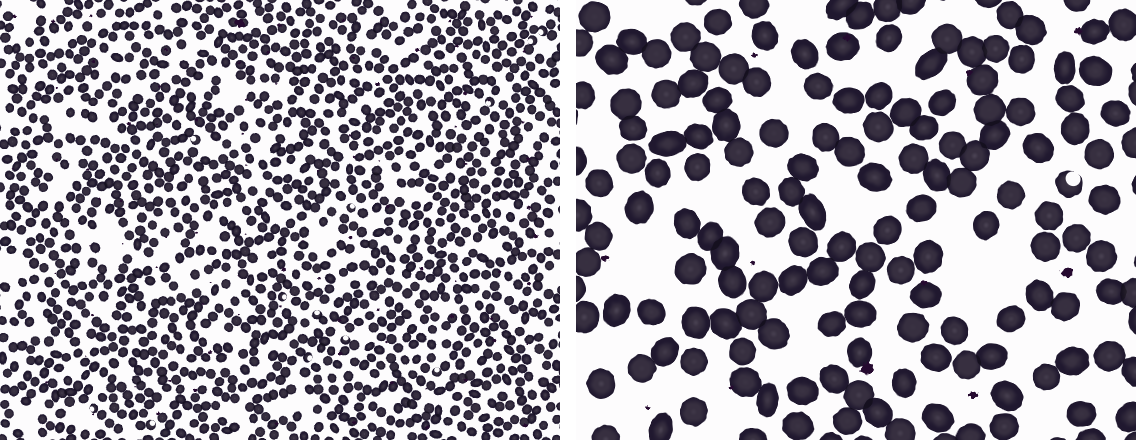
Left, the full canvas; right, a detail of the centre.
Write a Shadertoy shader that draws this texture.

```glsl
// Blood smear: dark violet round cells, a few notched rings and small purple platelets on white.

vec2 hash2(vec2 p) {
    vec3 q = fract(p.xyx * vec3(0.1031, 0.1030, 0.0973));
    q += dot(q, q.yzx + 33.33);
    return fract((q.xx + q.yz) * q.zy);
}

float gradientNoise(vec2 p) {
    vec2 i = floor(p), f = p - i;
    vec2 u = f * f * f * (f * (f * 6.0 - 15.0) + 10.0);
    vec2 e = vec2(0.0, 1.0);
    float a = dot(hash2(i) * 2.0 - 1.0, f);
    float b = dot(hash2(i + e.yx) * 2.0 - 1.0, f - e.yx);
    float c = dot(hash2(i + e.xy) * 2.0 - 1.0, f - e.xy);
    float d = dot(hash2(i + e.yy) * 2.0 - 1.0, f - e.yy);
    return mix(mix(a, b, u.x), mix(c, d, u.x), u.y);
}

mat2 rotation(float angle) {
    float c = cos(angle), s = sin(angle);
    return mat2(c, s, -s, c);
}

vec2 scatter(vec2 id) {
    return id + 0.5 + 0.88 * (hash2(id) - 0.5);
}

// Scattered centre, pushed away from neighbours that crowd it
vec2 cellCentre(vec2 id) {
    vec2 centre = scatter(id), push = vec2(0.0);
    for (int k = 0; k < 9; k++) {
        if (k == 4) continue;
        vec2 away = centre - scatter(id + vec2(k % 3, k / 3) - 1.0);
        float gap = length(away);
        push += away / max(gap, 0.01) * 0.5 * max(0.84 - gap, 0.0);
    }
    return centre + clamp(push, -0.35, 0.35);
}

// Denser towards the right, with soft patches
bool cellPresent(vec2 id) {
    float x = dot(id, vec2(0.8, 0.6)) / 36.0;
    float density = 0.86 + 0.35 * gradientNoise(id * 0.13) + 0.12 * (x - 0.64);
    return hash2(id + 211.0).x < density;
}

float coverage(float dist, float pixel) {
    return clamp(0.5 - dist / pixel, 0.0, 1.0);
}

void mainImage(out vec4 fragColor, in vec2 fragCoord) {
    vec2 uv = fragCoord / iResolution.y;
    vec3 colour = vec3(0.992, 0.99, 0.993);

    // Red cells on a tilted, jittered grid
    vec2 p = mat2(0.8, 0.6, -0.6, 0.8) * uv * 36.0;
    float pixel = 36.0 / iResolution.y;
    float covered = 0.0;
    for (int k = 0; k < 9; k++) {
        vec2 id = floor(p) + vec2(k % 3, k / 3) - 1.0;
        vec2 local = p - cellCentre(id);
        if (length(local) > 0.65 || !cellPresent(id)) continue;

        vec2 shape = hash2(id + 71.0), look = hash2(id + 137.0);
        float radius = mix(0.365, 0.43, shape.x);
        float stretch = 1.0 + 0.11 * shape.y + 0.14 * step(0.96, shape.y);
        local = rotation(look.x * 6.283) * local * vec2(stretch, 1.0 / stretch);
        float r = length(local);
        float dist = r - radius + 0.05 * gradientNoise(local * 6.0 + id * 7.3);

        // Rare cells have a pale, off-centre hole
        if (look.y > 0.988)
            dist = max(dist, 0.55 * radius - length(local - vec2(0.5 * radius, 0.0)));

        // Lighter middle, darker rim, darkest where cells overlap
        float rim = r / radius + 0.35 * (shape.y - 0.5) + 0.15 * gradientNoise(p * 5.0);
        vec3 tone = mix(vec3(0.215, 0.185, 0.25), vec3(0.125, 0.095, 0.185), smoothstep(0.35, 0.9, rim));
        tone += 0.07 * look.x * smoothstep(0.3, 0.0, r / radius);
        float a = coverage(dist, pixel);
        colour = mix(colour, tone * (1.0 - 0.35 * covered), a);
        covered = max(covered, a);
    }

    // Platelets and stain specks, with an occasional large clump
    vec2 q = uv * 12.0;
    vec2 id = floor(q);
    vec2 pick = hash2(id + 311.0);
    if (pick.x < 0.5) {
        vec2 local = q - id - mix(vec2(0.25), vec2(0.75), hash2(id + 401.0));
        float size = mix(0.018, 0.06, pick.y) + 0.08 * step(0.975, pick.y);
        float dist = length(local * vec2(1.0, 1.2)) - size + size * 0.9 * gradientNoise(local / size * 1.3 + id);
        colour = mix(colour, vec3(0.15, 0.04, 0.19), coverage(dist, 12.0 / iResolution.y));
    }

    fragColor = vec4(colour, 1.0);
}
```
